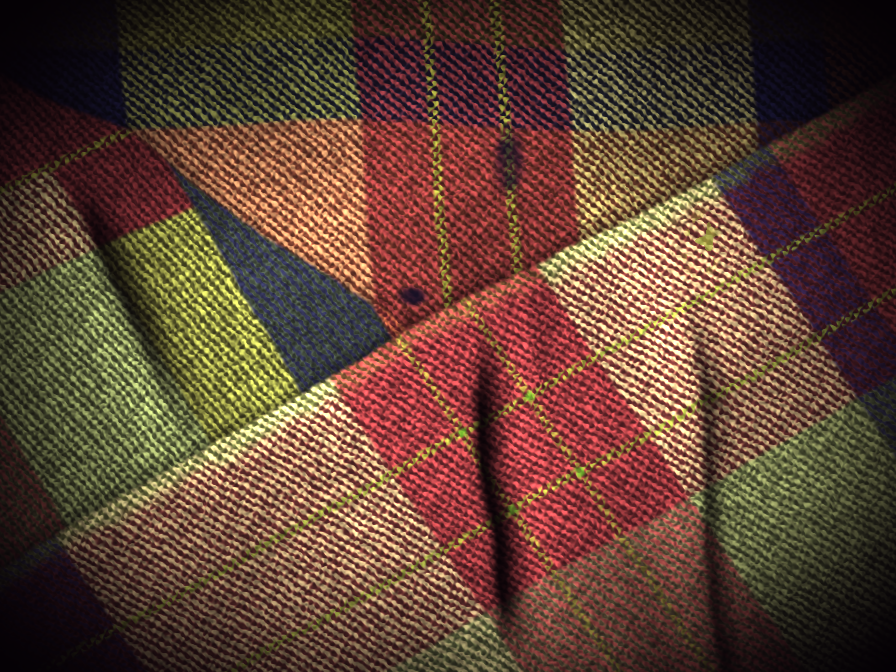
Reproduce this texture procedurally as a WebGL 1 fragment shader.

```glsl
precision highp float;
uniform vec2 u_resolution;

#define RED vec3(0.66, 0.25, 0.25)
#define CREAM vec3(0.82, 0.76, 0.52)
#define NAVY vec3(0.11, 0.11, 0.27)
#define LEAF vec3(0.62, 0.71, 0.40)
#define OLIVE vec3(0.63, 0.65, 0.28)
#define ORANGE vec3(0.69, 0.37, 0.22)
#define STRIPE vec3(0.54, 0.60, 0.19)
#define TWILL 86.0
#define GAP 0.5
#define WRINKLE 0.014
#define SOFT 0.005
#define EXPOSURE 1.17

float hash(vec2 p) {
  return fract(sin(dot(p, vec2(12.9898, 78.233))) * 43758.55);
}

float noise(vec2 p) {
  vec2 i = floor(p), f = fract(p);
  f = f * f * (3.0 - 2.0 * f);
  return mix(mix(hash(i), hash(i + vec2(1, 0)), f.x),
             mix(hash(i + vec2(0, 1)), hash(i + vec2(1, 1)), f.x), f.y);
}

float fbm(vec2 p) {
  float sum = 0.0, amp = 0.5;
  for (int i = 0; i < 4; i++) {
    sum += amp * noise(p);
    p = p * 2.1 + 7.3;
    amp *= 0.5;
  }
  return sum;
}

float past(float edge, float x) { return smoothstep(edge - SOFT, edge + SOFT, x); }

float line(float x, float centre) { return 1.0 - smoothstep(0.004, 0.011, abs(x - centre)); }

float bump(float x, float width) { return exp(-x * x / (width * width)); }

float spot(vec2 p, vec2 c, vec2 r) { return 1.0 - smoothstep(0.4, 1.2, length((p - c) / r)); }

// Steep on the left, soft on the right
float crease(float d, float width) { return bump(d, d < 0.0 ? width * 0.4 : width); }

// Diagonal ribs of short beads alternate between the two thread colours
vec3 weave(vec3 warp, vec3 weft, float stripe, vec2 p, float angle) {
  vec2 across = vec2(-sin(angle), cos(angle));
  float fine = noise(p * 200.0) - 0.5;
  float loose = noise(p * 60.0 + 5.0) - 0.5;
  float rib = sin(6.2832 * TWILL * dot(p, across) + fine * 1.3 + loose);
  float bead = sin(6.2832 * TWILL * 1.15 * dot(p, vec2(across.y, -across.x)) + rib + loose * 4.0);
  float thread = smoothstep(-0.9, 0.9, rib + 0.3 * bead + fine * 1.3);
  vec3 c = mix(weft, warp, mix(0.14, 0.86, thread));
  c = mix(c, STRIPE, 0.85 * stripe * smoothstep(-0.8, 0.5, bead + rib * 0.6 + fine));
  float relief = mix(1.0 - GAP, 1.12, smoothstep(-1.2, 1.0, rib + 0.5 * bead + fine));
  return c * relief * (0.68 + 0.68 * noise(p * 240.0 + 9.0));
}

vec3 backCloth(vec2 q) {
  float a = q.x - 0.08 * q.y;
  float b = q.y - 0.008 * sin(q.x * 9.0);
  float lower = past(0.186, b);
  vec3 warp = mix(NAVY, mix(OLIVE, mix(CREAM, ORANGE, 0.5), lower), past(0.172, a));
  warp = mix(warp, RED * 0.85, past(0.522, a));
  warp = mix(warp, mix(CREAM, OLIVE, 0.5), past(0.832, a));
  warp = mix(warp, NAVY, past(1.112, a));
  warp = mix(warp, ORANGE * 0.6, past(1.22, a));
  vec3 weft = mix(OLIVE * 0.6, vec3(0.10, 0.15, 0.27), past(0.065, b));
  weft = mix(weft, mix(ORANGE, RED, 0.3), lower);
  weft *= 1.0 - 0.2 * past(0.522, a);
  float stripe = max(line(a, 0.632), line(a, 0.738));
  vec3 c = weave(warp, weft, stripe, q, 0.68);
  float stain = max(spot(q, vec2(0.757, 0.24), vec2(0.024, 0.055)),
                    spot(q, vec2(0.615, 0.44), vec2(0.024, 0.016)));
  return mix(c, NAVY * 0.4, stain * (0.45 + 0.5 * noise(q * 55.0)));
}

vec3 sideCloth(vec2 q) {
  float a = q.x - 0.58 * q.y;
  float b = q.y + 0.45 * q.x;
  float green = past(0.434, b);
  vec3 pale = mix(RED * 0.8, mix(CREAM, LEAF, 0.3 + 0.5 * green), past(0.283, b));
  vec3 warp = mix(RED * 0.75, pale, past(-0.356, a));
  warp = mix(warp, mix(RED * 0.72, OLIVE, green), past(-0.069, a));
  warp = mix(warp, NAVY * 0.75, past(0.109, a));
  warp = mix(warp, ORANGE, past(0.292, a));
  vec3 weft = mix(RED * 0.75, mix(LEAF * 0.8, OLIVE * 0.75, past(-0.069, a)), green);
  weft = mix(weft, vec3(0.36, 0.44, 0.30), past(0.109, a));
  weft = mix(weft, RED, past(0.292, a));
  vec3 c = weave(warp, weft, line(b, 0.283) * (1.0 - past(0.109, a)), q, 0.8);
  float fold = q.x - 0.125 - 0.46 * (q.y - 0.31);
  float reach = smoothstep(0.25, 0.35, q.y) * (1.0 - smoothstep(0.45, 0.72, q.y));
  return c * (1.0 - 0.8 * reach * crease(fold, 0.035)) * (1.0 + 0.2 * bump(fold + 0.05, 0.04));
}

vec3 frontCloth(vec2 q, float depth) {
  float a = q.x - 0.66 * q.y;
  float b = q.y + 0.57 * q.x;
  float green = past(1.323, b);
  float redColumn = past(0.118, a) * (1.0 - past(0.538, a));
  vec3 warp = mix(NAVY, CREAM, past(-0.443, a));
  warp = mix(warp, RED, redColumn);
  warp = mix(warp, mix(CREAM, LEAF, 0.65 * green), past(0.538, a));
  warp = mix(warp, NAVY, past(0.885, a));
  warp = mix(warp, RED * 0.8, past(1.003, a));
  float rim = smoothstep(0.015, 0.048, depth + 0.02 * (noise(q * 45.0) - 0.5));
  vec3 weft = mix(mix(mix(LEAF, OLIVE, 0.5), ORANGE, 0.6 * redColumn), RED * 0.94, rim);
  vec3 lowWeft = mix(LEAF * (1.0 - 0.3 * past(1.55, b)), CREAM * 0.9, 0.7 * redColumn);
  weft = mix(weft, lowWeft, green);
  float along = max(line(b, 1.038), line(b, 1.196));
  float cross = max(line(a, 0.262), line(a, 0.398));
  vec3 c = weave(warp, weft, max(along, cross * 0.85), q, 0.54);
  c = mix(c, vec3(0.35, 0.72, 0.14), 0.6 * along * cross);
  float tuft = spot(q, vec2(1.045, 0.36), vec2(0.03, 0.05)) * past(0.6, noise(q * 90.0));
  c = mix(c, STRIPE, 0.7 * tuft);

  // Two upright creases and a soft ridge
  float d1 = q.x - 0.708 - 0.085 * (q.y - 0.47) - 0.006 * sin(q.y * 17.0);
  float d2 = q.x - 1.032 - 0.075 * (q.y - 0.45) - 0.006 * sin(q.y * 13.0);
  float reach1 = smoothstep(0.44, 0.62, q.y) * (1.0 - smoothstep(0.88, 0.99, q.y));
  float reach2 = smoothstep(0.38, 0.6, q.y);
  float light = 1.0 - 0.93 * reach1 * crease(d1, 0.028);
  light *= 1.0 - 0.65 * reach2 * crease(d2, 0.022);
  light *= 1.0 + 0.2 * reach1 * bump(d1 - 0.07, 0.035) + 0.2 * reach2 * bump(d2 + 0.05, 0.03);
  light *= 1.0 - 0.25 * bump(q.x - 0.81, 0.02) * (1.0 - smoothstep(0.5, 0.68, q.y));
  return c * light * (1.0 + 0.15 * bump(depth - 0.018, 0.025));
}

void main() {
  vec2 uv = gl_FragCoord.xy / u_resolution;
  // Height is one unit, measured downward
  vec2 p = vec2(uv.x * u_resolution.x / u_resolution.y, 1.0 - uv.y);
  vec2 q = p + WRINKLE * (vec2(fbm(p * 7.0), fbm(p * 7.0 + 31.0)) - 0.47);
  q += 0.002 * (vec2(noise(p * 90.0), noise(p * 90.0 + 17.0)) - 0.5);

  float side = q.y - 0.108 - 0.62 * q.x + 0.028 * bump(q.x - 0.2, 0.1);
  float front = q.y + 0.57 * q.x - 0.845 - 0.022 * smoothstep(0.7, 1.1, q.x)
              + 0.01 * bump(q.x - 0.65, 0.08);
  vec3 c = backCloth(q) * (1.0 - 0.25 * bump(side, 0.02));
  c = mix(c, sideCloth(q), past(0.0, side));
  c *= 1.0 - 0.35 * bump(front, 0.02);
  c = mix(c, frontCloth(q, front), past(0.0, front));

  // Uneven light and dark corners
  c *= 0.7 + 0.62 * fbm(p * 5.0 + 3.0);
  float vignette = length((uv - vec2(0.5, 0.49)) * vec2(2.0, 1.9));
  c *= EXPOSURE * (1.0 - smoothstep(0.43, 1.36, vignette));
  gl_FragColor = vec4(c + vec3(0.02, 0.005, 0.02), 1.0);
}
```
